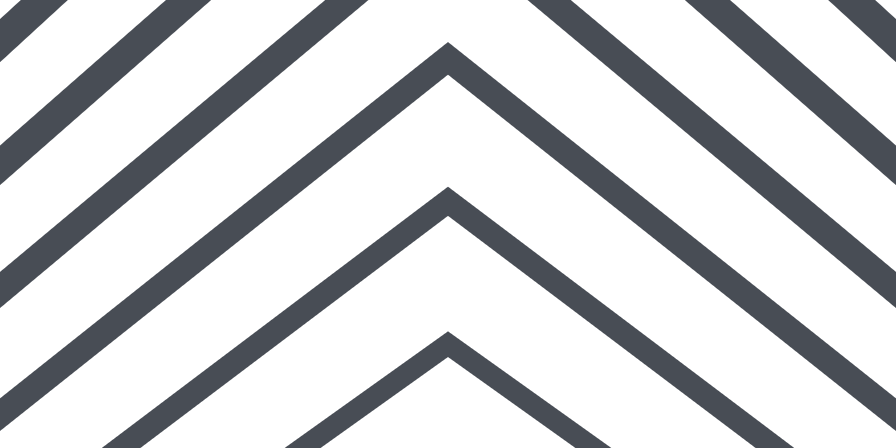
Write a WebGL 2 fragment shader that draws this pattern.

```glsl
#version 300 es
precision highp float;
// Nested slate chevrons on white, mirrored about the vertical centre line.
// Each chevron is a slanted band in the folded half plane; from the lowest
// one upward the bands grow steadily steeper and thicker.

uniform vec2 u_resolution;
out vec4 fragColor;

const vec3 PAPER = vec3(1.0);
const vec3 SLATE = vec3(0.282, 0.302, 0.333);

const int CHEVRONS = 6;

// Lengths are in canvas heights.
const float FIRST_APEX = 0.2604;
const float APEX_STEP = 0.3229;
const float FIRST_SLOPE = 0.714;
const float SLOPE_STEP = 0.0407;
const float FIRST_THICKNESS = 0.0573;
const float THICKNESS_STEP = 0.0078;

// Signed distance to a band whose top edge falls from apex at the given slope;
// thickness is measured vertically.
float bandDistance(vec2 p, float apex, float slope, float thickness) {
    float middle = apex - 0.5 * thickness - slope * p.x;
    return (abs(p.y - middle) - 0.5 * thickness) / sqrt(1.0 + slope * slope);
}

// Antialiased coverage of a shape from its signed distance.
float coverage(float dist, float pixel) {
    return clamp(0.5 - dist / pixel, 0.0, 1.0);
}

// Combined coverage of all chevrons at a folded point.
float chevrons(vec2 p, float pixel) {
    float ink = 0.0;
    for (int i = 0; i < CHEVRONS; i++) {
        float k = float(i);
        float dist = bandDistance(p,
            FIRST_APEX + APEX_STEP * k,
            FIRST_SLOPE + SLOPE_STEP * k,
            FIRST_THICKNESS + THICKNESS_STEP * k);
        ink = max(ink, coverage(dist, pixel));
    }
    return ink;
}

void main() {
    // Fold the canvas about its vertical centre line.
    float pixel = 1.0 / u_resolution.y;
    vec2 p = vec2(abs(gl_FragCoord.x - 0.5 * u_resolution.x), gl_FragCoord.y) * pixel;

    fragColor = vec4(mix(PAPER, SLATE, chevrons(p, pixel)), 1.0);
}
```
